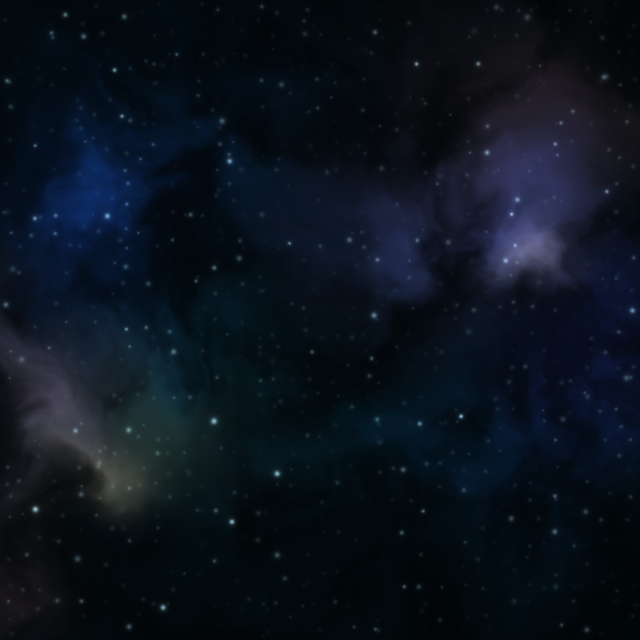
Give the GLSL for this texture, as a WebGL 1 fragment shader.

```glsl
precision highp float;

uniform vec2 u_resolution;

const vec3 DEEP_SPACE = vec3(0.006, 0.026, 0.035);
const vec3 ROYAL_BLUE = vec3(0.030, 0.095, 0.250);
const vec3 INDIGO = vec3(0.095, 0.120, 0.370);
const vec3 TEAL = vec3(0.010, 0.085, 0.125);
const vec3 NAVY = vec3(0.012, 0.052, 0.110);
const vec3 MAUVE = vec3(0.175, 0.145, 0.190);
const vec3 VIOLET = vec3(0.105, 0.110, 0.220);
const vec3 OLIVE = vec3(0.065, 0.085, 0.070);
const vec3 SAND = vec3(0.190, 0.170, 0.140);
const vec3 UMBER = vec3(0.070, 0.042, 0.050);
const vec3 STARLIGHT = vec3(0.62, 0.80, 0.86);

float hash(vec2 p) {
  vec3 q = fract(p.xyx * 0.1031);
  q += dot(q, q.yzx + 33.33);
  return fract((q.x + q.y) * q.z);
}

vec2 hash2(vec2 p) {
  return vec2(hash(p), hash(p + 71.7));
}

float valueNoise(vec2 p) {
  vec2 cell = floor(p);
  vec2 f = fract(p);
  f = f * f * (3.0 - 2.0 * f);
  float low = mix(hash(cell), hash(cell + vec2(1.0, 0.0)), f.x);
  float high = mix(hash(cell + vec2(0.0, 1.0)), hash(cell + 1.0), f.x);
  return mix(low, high, f.y);
}

float fbm(vec2 p) {
  float sum = 0.0;
  float amplitude = 0.5;
  for (int i = 0; i < 5; i++) {
    sum += amplitude * valueNoise(p);
    p = mat2(1.6, 1.2, -1.2, 1.6) * p + 17.3;
    amplitude *= 0.5;
  }
  return sum / 0.97;
}

// Soft elliptical cloud
vec3 glow(vec2 p, vec2 centre, vec2 radius, vec3 colour) {
  vec2 d = (p - centre) / radius;
  return colour * exp(-dot(d, d));
}

vec3 nebula(vec2 p) {
  vec3 c = glow(p, vec2(0.18, 0.66), vec2(0.13, 0.15), ROYAL_BLUE);
  c += glow(p, vec2(0.32, 0.83), vec2(0.17, 0.16), NAVY);
  c += glow(p, vec2(0.31, 0.48), vec2(0.14, 0.08), TEAL);
  c += glow(p, vec2(0.02, 0.38), vec2(0.09, 0.14), MAUVE);
  c += glow(p, vec2(0.14, 0.27), vec2(0.07, 0.05), SAND);
  c += glow(p, vec2(0.22, 0.36), vec2(0.16, 0.11), OLIVE);
  c += glow(p, vec2(0.03, 0.13), vec2(0.09, 0.09), UMBER);
  c += glow(p, vec2(0.61, 0.63), vec2(0.13, 0.12), VIOLET * 0.75);
  c += glow(p, vec2(0.81, 0.63), vec2(0.11, 0.13), VIOLET);
  c += glow(p, vec2(0.84, 0.56), vec2(0.07, 0.06), SAND);
  c += glow(p, vec2(0.93, 0.43), vec2(0.12, 0.13), INDIGO);
  c += glow(p, vec2(0.82, 0.27), vec2(0.20, 0.14), NAVY);
  c += glow(p, vec2(0.53, 0.28), vec2(0.22, 0.22), TEAL * 0.35);
  c += glow(p, vec2(0.83, 0.84), vec2(0.23, 0.17), UMBER);
  return c;
}

// One jittered star per cell; rarity skews most of them towards black
float starLayer(vec2 p, float cells, float radius, float rarity) {
  vec2 grid = p * cells;
  vec2 cell = floor(grid);
  vec2 centre = 0.25 + 0.5 * hash2(cell + cells);
  float size = radius * mix(0.7, 1.2, hash(cell + 5.9));
  float d = length(fract(grid) - centre) / (cells * size);
  float core = exp(-d * d) + 0.12 * exp(-d * d * 0.2);
  return core * pow(hash(cell + cells * 2.3), rarity);
}

void main() {
  vec2 uv = gl_FragCoord.xy / u_resolution;

  // Ragged gas: warped glows modulated by a wispy density
  vec2 drift = vec2(fbm(uv * 5.0 + 3.1), fbm(uv * 5.0 + 41.7)) - 0.5;
  vec2 warped = uv + 0.22 * drift;
  float wisps = smoothstep(0.22, 0.78, fbm(uv * 8.0 + 2.0 * drift + 9.4));
  vec3 gas = nebula(warped) * (0.25 + 1.35 * wisps);
  vec3 colour = DEEP_SPACE * (0.7 + 0.6 * wisps) + gas;

  // Stars from few and bright to many and faint, denser inside the gas
  float crowding = 0.45 + 2.2 * min(gas.b, 0.35);
  float stars = 0.0;
  for (int i = 0; i < 3; i++) {
    float level = float(i);
    float cells = 13.0 + 15.0 * level;
    float layer = starLayer(uv, cells, 0.0040 - 0.0007 * level, 9.0 - level);
    stars += layer * (0.85 - 0.24 * level) * mix(1.0, crowding, 0.5 * level);
  }
  colour += STARLIGHT * stars;

  gl_FragColor = vec4(colour, 1.0);
}
```
